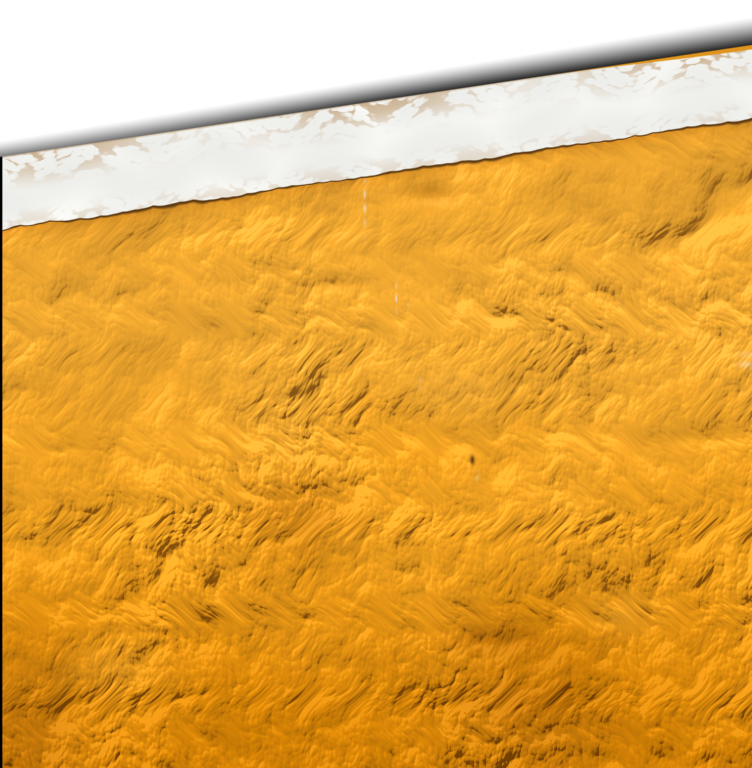
A Shadertoy shader for this texture:

```glsl
const float EDGE_LEFT = 0.7956;     // wall top at the left border
const float EDGE_SLOPE = 0.149;
const float BAND_HEIGHT = 0.095;
const float BORDER_WIDTH = 0.003;
const float RELIEF_GAIN = 0.085;
const float LIGHT_STEP = 0.0025;
const vec2 LIGHT_DIR = vec2(-0.5, 0.86);
const vec3 OCHRE_PALE = vec3(0.935, 0.655, 0.19);
const vec3 OCHRE_MID = vec3(0.92, 0.615, 0.12);
const vec3 OCHRE_DEEP = vec3(0.82, 0.505, 0.025);
const vec3 LIMEWASH = vec3(0.955, 0.955, 0.94);
const vec3 SCUFF = vec3(0.76, 0.64, 0.49);
const vec3 GRIME = vec3(0.27, 0.17, 0.07);

// Ellipses: centre, radii
const vec4 DENTS[5] = vec4[5](
    vec4(0.449, 0.630, 0.032, 0.011), vec4(0.560, 0.746, 0.040, 0.013),
    vec4(0.195, 0.177, 0.045, 0.007), vec4(0.638, 0.165, 0.035, 0.010),
    vec4(0.900, 0.430, 0.040, 0.014));
const vec4 STAINS[5] = vec4[5](
    vec4(0.390, 0.330, 0.070, 0.050), vec4(0.690, 0.080, 0.100, 0.080),
    vec4(0.020, 0.040, 0.080, 0.100), vec4(0.640, 0.170, 0.060, 0.025),
    vec4(0.560, 0.748, 0.035, 0.018));
const vec4 LUMPS[3] = vec4[3](
    vec4(0.807, 0.200, 0.060, 0.030), vec4(0.143, 0.130, 0.065, 0.040),
    vec4(0.600, 0.490, 0.100, 0.045));
const vec4 CHIPS[6] = vec4[6](
    vec4(0.475, 0.737, 0.0018, 0.034), vec4(0.516, 0.613, 0.0015, 0.017),
    vec4(0.531, 0.599, 0.0015, 0.005), vec4(0.547, 0.501, 0.0022, 0.006),
    vec4(0.621, 0.381, 0.0030, 0.005), vec4(0.972, 0.531, 0.0110, 0.008));

vec2 hash2(vec2 p) {
    return fract(sin(vec2(dot(p, vec2(127.1, 311.7)), dot(p, vec2(269.5, 183.3)))) * 43758.5);
}

// Smooth cellular noise, about 0 to 0.5
float cells(vec2 p) {
    vec2 base = floor(p);
    float sum = 0.0;
    for (int j = -1; j <= 1; j++)
        for (int i = -1; i <= 1; i++) {
            vec2 g = base + vec2(i, j);
            vec2 d = g + hash2(g) - p;
            sum += exp(-9.0 * dot(d, d));
        }
    return -log(sum) / 9.0;
}

float blob(vec2 p, vec4 e) {
    vec2 q = (p - e.xy) / e.zw;
    return exp(-dot(q, q));
}

float waves(vec2 p) {
    return (sin(p.x * 9.0 + 2.0 * sin(p.y * 7.0)) + sin(p.y * 13.0 - p.x * 6.0 + 1.3)
        + 0.6 * sin(p.x * 21.0 + p.y * 17.0)) / 2.6;
}

// Plaster relief: domed octaves, dents and lumps
float plaster(vec2 p, float rough) {
    float h = 0.0, freq = 6.0;
    vec2 q = p + 0.018 * sin(p.yx * vec2(31.0, 23.0)) + 0.006 * sin(p.yx * vec2(83.0, 97.0) + 2.0);
    for (int i = 0; i < 6; i++) {
        float weight = i < 2 ? 0.55 : rough;
        h -= weight * cells(q * vec2(0.8, 1.1) * freq + float(i) * 7.3) / freq;
        q = mat2(0.94, 0.34, -0.34, 0.94) * q;
        freq *= 1.97;
    }
    for (int i = 0; i < 5; i++) h -= 1.6 * DENTS[i].w * blob(p, DENTS[i]);
    for (int i = 0; i < 3; i++) h += 0.45 * LUMPS[i].w * blob(p, LUMPS[i]);
    return h;
}

vec3 wallColor(vec2 p, float belowBand) {
    float patches = cells(p * 5.0 + 3.0);
    float rough = mix(0.95, 0.42, smoothstep(0.1, 0.6, p.y - 0.18 * p.x + 0.1 * waves(p)));
    rough *= 0.75 + 1.3 * patches;
    float slope = (plaster(p, rough) - plaster(p + LIGHT_DIR * LIGHT_STEP, rough)) / LIGHT_STEP;

    float level = p.y + 0.05 * waves(p * 1.3) + 0.12 * (patches - 0.2);
    vec3 col = mix(OCHRE_DEEP, OCHRE_MID, smoothstep(0.0, 0.36, level));
    col = mix(col, OCHRE_PALE, smoothstep(0.3, 0.6, level));
    for (int i = 0; i < 5; i++) col *= 1.0 - vec3(0.10, 0.13, 0.2) * blob(p, STAINS[i]);
    for (int i = 0; i < 3; i++) col += vec3(0.03, 0.04, 0.05) * blob(p, LUMPS[i]);

    col *= 1.0 + RELIEF_GAIN * clamp(slope, -3.0, 1.6);
    col *= 1.0 - vec3(0.25, 0.32, 0.4) * smoothstep(1.1, 2.8, -slope);
    col += vec3(0.02, 0.03, 0.05) * smoothstep(0.6, 1.8, slope);

    // Small pit and bare chips
    col = mix(col, GRIME, 0.85 * blob(p, vec4(0.615, 0.401, 0.003, 0.006)));
    for (int i = 0; i < 6; i++) {
        float worn = 0.45 + 0.4 * sin(p.y * 330.0 + float(i));
        col = mix(col, vec3(0.93, 0.86, 0.8), worn * blob(p, CHIPS[i]));
    }
    // Broken grime line under the band
    float thick = 0.0025 + 0.0025 * cells(vec2(p.x * 45.0, 4.0)) + 0.0012 * sin(p.x * 16.0 - 2.0);
    col = mix(col, GRIME, 0.8 * (1.0 - smoothstep(0.3 * thick, 1.5 * thick, belowBand)));
    return mix(col, col * vec3(0.86, 0.8, 0.7), exp(-belowBand * 110.0));
}

vec3 bandColor(vec2 p, float v) {
    vec2 along = vec2(p.x * 30.0, v * 5.0 + 0.5 * sin(p.x * 40.0));
    float flakes = cells(along) + 0.6 * cells(along * 3.1 + 5.0);
    float zone = smoothstep(0.45, 1.0, v) * (0.6 + 0.4 * sin(p.x * 15.0 + 0.6));
    zone += 0.35 * (1.0 - smoothstep(0.0, 0.3, v));
    vec3 col = LIMEWASH * (0.975 + 0.06 * cells(along * 0.4 + 9.0));
    col = mix(col, SCUFF, 0.8 * zone * smoothstep(0.24, 0.5, flakes));
    return mix(col, SCUFF, 0.65 * smoothstep(0.965, 1.0, v));
}

void mainImage(out vec4 fragColor, in vec2 fragCoord) {
    vec2 p = fragCoord / iResolution.y;
    float px = 1.0 / iResolution.y;
    float above = p.y - EDGE_LEFT - EDGE_SLOPE * p.x;
    float ragged = 0.0012 * sin(p.x * 37.0) + 0.004 * (cells(vec2(p.x * 60.0, 1.0)) - 0.2);
    float belowBand = -above - BAND_HEIGHT + ragged;

    // White ground with a shadow cast above the slanted edge
    float fade = clamp(1.0 - above / (0.021 + 0.016 * p.x), 0.0, 1.0);
    float dark = mix(0.52, 0.86, smoothstep(0.0, 0.7, p.x));
    vec3 ground = vec3(1.0 - dark * pow(fade, 1.25));

    // Wall, band and the ochre sliver on its top edge
    vec3 wall = wallColor(p, max(belowBand, 0.0));
    vec3 band = bandColor(p, 1.0 + above / BAND_HEIGHT);
    vec3 col = mix(band, wall, smoothstep(-px, px, belowBand));
    float sliver = 0.007 * smoothstep(0.66, 0.98, p.x);
    col = mix(col, OCHRE_MID * 0.95, smoothstep(-px, px, above + sliver - px));
    col *= smoothstep(BORDER_WIDTH - px, BORDER_WIDTH + px, p.x);

    fragColor = vec4(clamp(mix(col, ground, smoothstep(-px, px, above)), 0.0, 1.0), 1.0);
}
```
